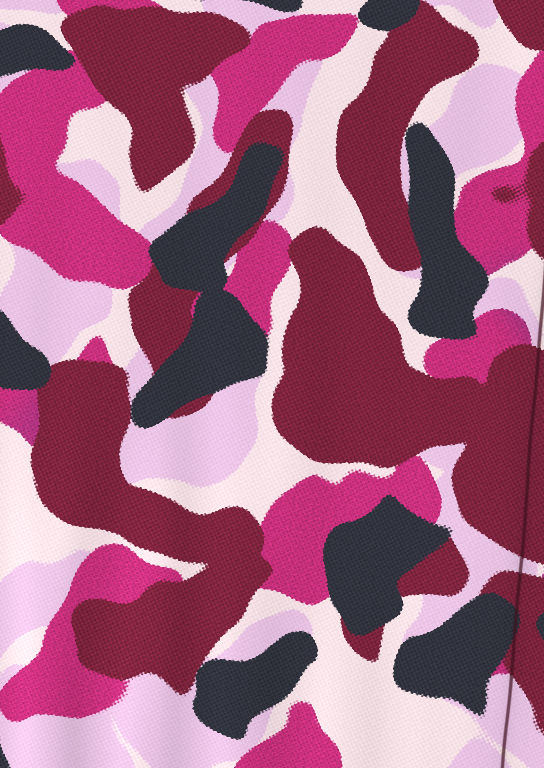
Reproduce this texture procedurally as a Shadertoy shader.

```glsl
// Woven camouflage cloth: layers of bent, rounded patches on a cream ground.
// Each patch is an elbow of two capsules on a jittered grid, bent by gradient
// noise; a fine weave, soft vertical folds and a stitched seam finish it.

const vec3 CREAM    = vec3(0.96, 0.88, 0.90);
const vec3 LILAC    = vec3(0.91, 0.76, 0.89);
const vec3 MAGENTA  = vec3(0.80, 0.19, 0.50);
const vec3 VIOLET   = vec3(0.59, 0.22, 0.52);
const vec3 BURGUNDY = vec3(0.49, 0.14, 0.24);
const vec3 CHARCOAL = vec3(0.19, 0.20, 0.24);

// Patch sizes: first arm, second arm, radius (canvas width = 1)
const vec3 LILAC_SIZE    = vec3(0.18, 0.14, 0.085);
const vec3 MAGENTA_SIZE  = vec3(0.16, 0.12, 0.066);
const vec3 BURGUNDY_SIZE = vec3(0.20, 0.18, 0.063);
const vec3 CHARCOAL_SIZE = vec3(0.11, 0.07, 0.058);

const float CELL = 0.42;          // spacing of patches in a layer
const float JITTER = 0.5;         // scatter inside a cell
const float BLEND = 0.025;        // rounding where arms and patches join
const float WARP_BROAD = 0.16;    // large bends of the outlines
const float WARP_FINE = 0.045;    // small nubs on the outlines
const float THREAD = 0.0095;      // weave pitch
const float EDGE_FRAY = 0.0018;   // thread steps along the outlines
const float FOLD_DEPTH = 0.16;
const float TAU = 6.28318;

vec2 hash2(vec2 p) {
    vec3 h = fract(vec3(p.xyx) * vec3(0.1031, 0.1030, 0.0973));
    h += dot(h, h.yzx + 33.33);
    return fract((h.xx + h.yz) * h.zy);
}

float cornerSlope(vec2 cell, vec2 offset) {
    float angle = TAU * hash2(cell).x;
    return dot(vec2(cos(angle), sin(angle)), offset);
}

float gradientNoise(vec2 p) {
    vec2 i = floor(p), f = p - i;
    vec2 u = f * f * f * (f * (f * 6.0 - 15.0) + 10.0);
    vec2 e = vec2(1.0, 0.0);
    return mix(mix(cornerSlope(i, f), cornerSlope(i + e, f - e), u.x),
               mix(cornerSlope(i + e.yx, f - e.yx), cornerSlope(i + 1.0, f - 1.0), u.x), u.y);
}

vec2 noise2(vec2 p) {
    return vec2(gradientNoise(p), gradientNoise(p + vec2(37.2, 81.7)));
}

float smoothMin(float a, float b) {
    float h = max(BLEND - abs(a - b), 0.0) / BLEND;
    return min(a, b) - 0.25 * BLEND * h * h;
}

float armDistance(vec2 p, float angle, float len) {
    vec2 dir = vec2(cos(angle), sin(angle));
    return length(p - dir * clamp(dot(p, dir), 0.0, len));
}

// Signed distance to one layer of elbow-shaped patches
float patches(vec2 p, vec2 phase, float seed, vec3 size) {
    p += WARP_BROAD * noise2(p * 3.0 + seed) + WARP_FINE * noise2(p * 9.0 + seed);
    vec2 q = p / CELL + phase;
    float d = 1.0;
    for (int j = -1; j <= 1; j++) {
        for (int i = -1; i <= 1; i++) {
            vec2 id = floor(q) + vec2(i, j);
            vec2 place = hash2(id + seed);
            vec2 form = hash2(id + seed + 57.3);
            vec2 stagger = vec2(0.0, 0.5 * mod(id.x, 2.0) - 0.25);
            vec2 local = (q - id - 0.5 - stagger - JITTER * (place - 0.5)) * CELL;
            float scale = mix(0.78, 1.22, form.x);
            float lean = 1.05 + 2.0 * (form.y - 0.5);
            float bend = mix(1.6, 2.5, place.x) * (place.y < 0.5 ? -1.0 : 1.0);
            float elbow = smoothMin(armDistance(local, lean, size.x * scale),
                                    armDistance(local, lean + bend, size.y * scale));
            d = smoothMin(d, elbow - size.z * scale);
        }
    }
    return d;
}

void mainImage(out vec4 fragColor, in vec2 fragCoord) {
    vec2 p = fragCoord / iResolution.x;
    float aa = 1.0 / iResolution.x;

    // Weave: crossed threads, slightly bent with the cloth
    vec2 cloth = p + 0.012 * noise2(p * 4.0);
    vec2 t = mat2(0.94, 0.34, -0.34, 0.94) * cloth * TAU / THREAD;
    float weave = cos(t.x) * cos(t.y);
    float grain = gradientNoise(cloth * vec2(170.0, 230.0));
    float fray = EDGE_FRAY * (weave + grain);

    // Patches, painted from the ground up
    float lilac    = patches(p, vec2(0.55, 0.50), 11.0, LILAC_SIZE) + fray;
    float magenta  = patches(p, vec2(0.22, 0.85), 23.0, MAGENTA_SIZE) + fray;
    float burgundy = patches(p, vec2(0.00, 0.00), 42.0, BURGUNDY_SIZE) + fray;
    float charcoal = patches(p, vec2(0.70, 0.15), 68.0, CHARCOAL_SIZE) + fray;

    vec3 magentaCloth = mix(MAGENTA, VIOLET, smoothstep(0.15, 0.4, gradientNoise(p * 2.5 + 5.0)));
    magentaCloth = mix(magentaCloth, BURGUNDY, 0.4 * smoothstep(0.35, 0.9, weave));

    vec3 color = mix(CREAM, LILAC, 1.0 - smoothstep(-aa, aa, lilac));
    color = mix(color, magentaCloth, 1.0 - smoothstep(-aa, aa, magenta));
    color = mix(color, BURGUNDY, 1.0 - smoothstep(-aa, aa, burgundy));
    color = mix(color, CHARCOAL, 1.0 - smoothstep(-aa, aa, charcoal));

    // Thread relief, stronger on the dark yarns
    float relief = mix(0.15, 0.03, smoothstep(0.2, 0.75, color.g));
    color *= 1.0 + relief * (weave + 0.9 * grain);

    // Vertical folds, deepest at the lower left
    float foldArea = 1.0 - smoothstep(0.2, 1.1, length(p * vec2(1.2, 0.8)));
    color *= 1.0 + FOLD_DEPTH * mix(0.25, 1.0, foldArea) * gradientNoise(p * vec2(11.0, 1.4));

    // Seam at the lower right
    float seam = abs(p.x - 0.925 - 0.085 * p.y - 0.004 * gradientNoise(p * 6.0));
    color *= 1.0 - 0.08 * exp(-seam * 70.0);
    color = mix(color, BURGUNDY * 0.5, 0.7 * (1.0 - smoothstep(0.0012, 0.0012 + 2.0 * aa, seam)));

    fragColor = vec4(clamp(color, 0.0, 1.0), 1.0);
}
```
